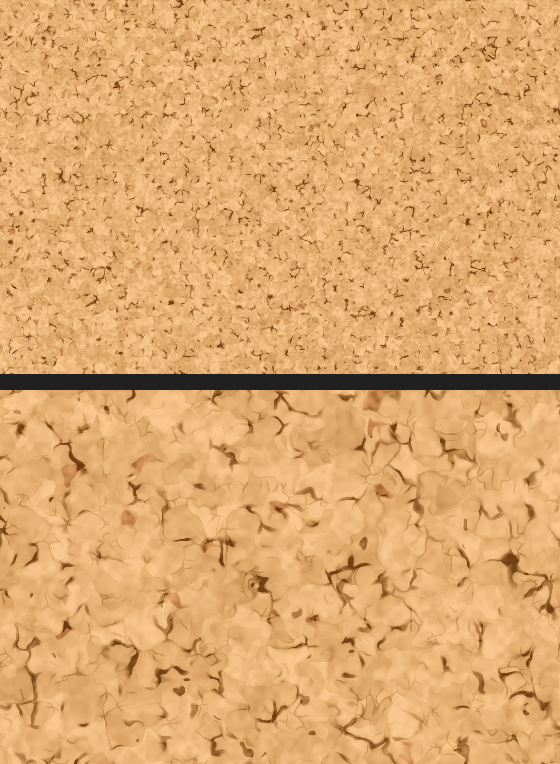
Top: the whole. Bottom: its middle third, enlarged.
A Shadertoy shader for this texture:

```glsl
// Pressed cork board: packed pale granules, fine broken cracks, brown flecks and pits.

// Tones from deepest pit to brightest granule
const vec3 PIT    = vec3(0.45, 0.25, 0.08);
const vec3 BARK   = vec3(0.65, 0.44, 0.21);
const vec3 TAN    = vec3(0.76, 0.55, 0.32);
const vec3 HONEY  = vec3(0.85, 0.63, 0.39);
const vec3 CORK   = vec3(0.90, 0.69, 0.45);
const vec3 CREAM  = vec3(0.95, 0.75, 0.52);

// Feature counts per canvas height
const float GRANULES = 39.0;
const float CRUMBS   = 74.0;
const float PITS     = 50.0;
const float FIBRES   = 165.0;

// Strengths, in tone steps
const float BASE_TONE     = 4.3;
const float GRANULE_RANGE = 1.5;
const float CRUMB_RANGE   = 1.1;
const float FIBRE_RANGE   = 2.1;
const float BROAD_RANGE   = 0.5;
const float RIM_SHADE     = 0.75;
const float CRACK_DEPTH   = 2.7;
const float CRUMB_DEPTH   = 1.7;
const float FLECK_DEPTH   = 1.6;
const float PIT_DEPTH     = 3.2;

vec2 hash2(vec2 c) {
    vec3 q = fract(c.xyx * vec3(0.1031, 0.1030, 0.0973));
    q += dot(q, q.yzx + 33.33);
    return fract((q.xx + q.yz) * q.zy);
}

float noise(vec2 p) {
    vec2 i = floor(p), f = fract(p);
    f = f * f * (3.0 - 2.0 * f);
    float low  = mix(hash2(i).x, hash2(i + vec2(1, 0)).x, f.x);
    float high = mix(hash2(i + vec2(0, 1)).x, hash2(i + vec2(1, 1)).x, f.x);
    return mix(low, high, f.y);
}

vec2 noise2(vec2 p) {
    return vec2(noise(p), noise(p + 57.3)) - 0.5;
}

// Cellular noise: x = distance to border, y = distance to centre, zw = cell random
vec4 cells(vec2 p) {
    vec2 i = floor(p), f = fract(p), nearest = vec2(0), home = vec2(0);
    float centre = 8.0, border = 8.0;
    for (int y = -1; y <= 1; y++)
    for (int x = -1; x <= 1; x++) {
        vec2 g = vec2(x, y);
        vec2 r = g + 0.05 + 0.9 * hash2(i + g) - f;
        float d = dot(r, r);
        if (d < centre) { centre = d; nearest = r; home = g; }
    }
    for (int y = -2; y <= 2; y++)
    for (int x = -2; x <= 2; x++) {
        vec2 g = home + vec2(x, y);
        vec2 r = g + 0.05 + 0.9 * hash2(i + g) - f;
        vec2 across = r - nearest;
        if (dot(across, across) > 0.0001)
            border = min(border, dot(0.5 * (r + nearest), normalize(across)));
    }
    return vec4(border, sqrt(centre), hash2(i + home + 191.0));
}

// Antialiased coverage of the points closer than the radius
float within(float d, float radius, float pixel) {
    return 1.0 - smoothstep(radius - 0.6 * pixel, radius + 0.6 * pixel, d);
}

vec3 corkRamp(float t) {
    vec3 c = mix(PIT, BARK, clamp(t, 0.0, 1.0));
    c = mix(c, TAN, clamp(t - 1.0, 0.0, 1.0));
    c = mix(c, HONEY, clamp(t - 2.0, 0.0, 1.0));
    c = mix(c, CORK, clamp(t - 3.0, 0.0, 1.0));
    return mix(c, CREAM, clamp(t - 4.0, 0.0, 1.5));
}

void mainImage(out vec4 fragColor, in vec2 fragCoord) {
    vec2 p = fragCoord / iResolution.y + 3.0;
    float pixel = 1.0 / iResolution.y;

    // Ragged outlines
    vec2 q = p + 0.015 * noise2(p * 55.0) + 0.008 * noise2(p * 130.0);
    vec4 granule = cells(q * GRANULES);
    vec4 crumb = cells(q * CRUMBS + 17.0);
    vec4 pit = cells(q * PITS + 71.0);

    // Granule tones, fibrous grit and faint broad shading
    float broad = 0.5 * noise(p * 4.0) + 0.5 * noise(p * 13.0) - 0.5;
    float fibre = 0.6 * noise(p * FIBRES) + 0.4 * noise(p * FIBRES * 0.57 + 9.0) - 0.5;
    float tone = BASE_TONE + GRANULE_RANGE * (granule.z - 0.5)
               + CRUMB_RANGE * (crumb.z - 0.5)
               + FIBRE_RANGE * fibre + BROAD_RANGE * broad
               + 0.1 * (1.0 - 2.0 * fragCoord.x / iResolution.x);

    // Short cracks with a soft shaded rim
    float gap = smoothstep(0.5, 0.88, noise(p * 68.0 + 5.0));
    float crack = within(granule.x, 0.02 + 0.07 * gap, pixel * GRANULES);
    float rim = 1.0 - smoothstep(0.0, 0.24, granule.x);
    tone -= CRACK_DEPTH * crack * gap + RIM_SHADE * rim * (0.4 + gap);
    float crumbGap = smoothstep(0.55, 0.85, noise(p * 81.0 + 31.0));
    tone -= CRUMB_DEPTH * crumbGap * within(crumb.x, 0.07, pixel * CRUMBS);

    // Bark flecks and small dark pits
    float fleck = step(0.988, crumb.w) * smoothstep(0.0, 0.2, crumb.x);
    tone -= FLECK_DEPTH * fleck * (0.5 + 1.2 * noise(p * 210.0));
    float pitRadius = 0.08 + 0.16 * pit.z * pit.z;
    tone -= PIT_DEPTH * step(0.94, pit.w) * within(pit.y, pitRadius, pixel * PITS);

    vec3 color = corkRamp(tone);
    color *= mix(vec3(1), vec3(0.97, 0.89, 0.84), fleck);
    fragColor = vec4(color, 1.0);
}
```
